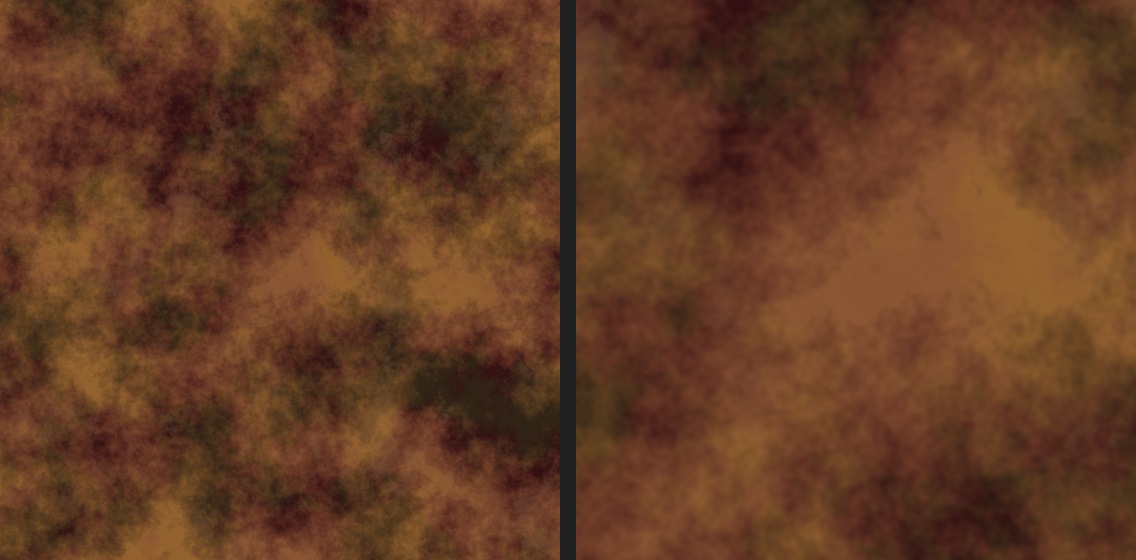
Left, the full canvas; right, a detail of the centre.
This texture is drawn by a WebGL 2 fragment shader. Its source:

```glsl
#version 300 es
precision highp float;
// Mottled earthy surface: cloudy blotches of maroon, umber and ochre with fine grain.
// Independent layers of fractal gradient noise drive tone, hue and a pale dusty haze;
// clamping the tone leaves the brightest ochre patches smooth.

uniform vec2 u_resolution;
out vec4 fragColor;

// Random unit vector for a lattice cell
vec2 cellGradient(vec2 cell) {
    vec3 q = fract(cell.xyx * vec3(0.1031, 0.1030, 0.0973));
    q += dot(q, q.yzx + 33.33);
    float angle = 6.28318 * fract((q.x + q.y) * q.z);
    return vec2(cos(angle), sin(angle));
}

float gradientNoise(vec2 p) {
    vec2 i = floor(p);
    vec2 f = p - i;
    vec2 w = f * f * f * (f * (f * 6.0 - 15.0) + 10.0);
    float a = dot(cellGradient(i), f);
    float b = dot(cellGradient(i + vec2(1, 0)), f - vec2(1, 0));
    float c = dot(cellGradient(i + vec2(0, 1)), f - vec2(0, 1));
    float d = dot(cellGradient(i + vec2(1, 1)), f - vec2(1, 1));
    return mix(mix(a, b, w.x), mix(c, d, w.x), w.y);
}

// Fractal noise scaled to a spread of about one around zero
float fractalNoise(vec2 p, float gain) {
    float sum = 0.0, power = 0.0, amplitude = 1.0;
    mat2 turnAndScale = 1.9 * mat2(0.8, 0.6, -0.6, 0.8);
    for (int octave = 0; octave < 7; octave++) {
        sum += amplitude * gradientNoise(p);
        power += amplitude * amplitude;
        amplitude *= gain;
        p = turnAndScale * p + vec2(17.3, 9.1);
    }
    return 4.8 * sum / sqrt(power);
}

void main() {
    vec2 p = gl_FragCoord.xy / u_resolution.y;

    float tone = clamp(0.5 + 0.24 * fractalNoise(p * 4.0 + vec2(3.7, 21.4), 0.74), 0.0, 1.0);
    float hue = smoothstep(-1.4, 1.4, fractalNoise(p * 4.6 + vec2(51.2, 8.9), 0.72));
    float haze = smoothstep(0.6, 2.6, fractalNoise(p * 5.5 + vec2(30.6, 74.3), 0.76));

    // Each tone runs from a reddish to a yellowish variant
    vec3 dark = mix(vec3(0.20, 0.06, 0.07), vec3(0.19, 0.14, 0.085), hue);
    vec3 body = mix(vec3(0.39, 0.20, 0.14), vec3(0.375, 0.25, 0.125), hue);
    vec3 light = mix(vec3(0.54, 0.335, 0.20), vec3(0.58, 0.385, 0.18), hue);

    vec3 color = mix(dark, body, min(tone * 2.0, 1.0));
    color = mix(color, light, max(tone * 2.0 - 1.0, 0.0));

    // Dusty haze, weaker over the smooth bright patches
    color = mix(color, vec3(0.50, 0.37, 0.27), 0.4 * haze * (1.0 - 0.7 * tone));

    fragColor = vec4(color, 1.0);
}
```
